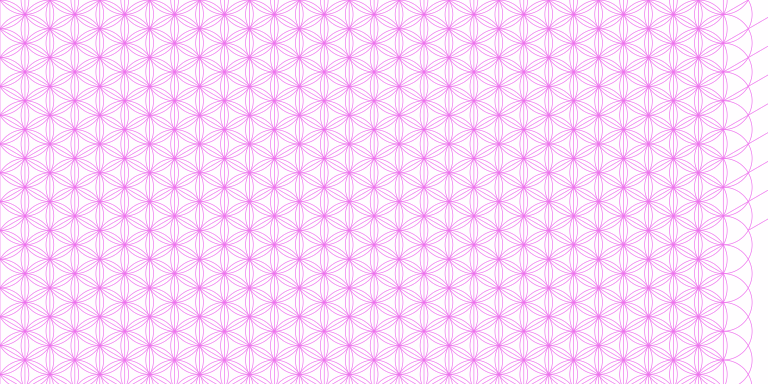
Give the GLSL for this pattern, as a Shadertoy shader.

```glsl
// Overlapping circles on a triangular lattice, threaded by straight lattice lines.
// Circles come from a loop over nearby nodes, lines from three folded distances;
// the coverage of every thin stroke is multiplied into one ink mask.

const float PITCH = 0.075;              // node spacing and circle radius, in canvas heights
const float COLUMN = PITCH * 0.8660254; // spacing of node columns
const float STROKE = 0.0018;            // stroke width
const float LAST_COLUMN = 29.0;         // last column holding circles
const float LOOSE_DEPTH = 0.6;          // rising lines run on to the right above this depth

const vec3 PAPER = vec3(1.0, 0.995, 1.0);
const vec3 INK = vec3(0.93, 0.45, 0.93);

// Share of a pixel left bare by a stroke at the given distance
float bare(float dist, float pixel) {
    float covered = (0.5 * (STROKE + pixel) - abs(dist)) / pixel;
    return 1.0 - clamp(covered, 0.0, min(1.0, STROKE / pixel));
}

// Signed distance to the nearest of evenly spaced parallel lines
float parallelLines(float across, float spacing) {
    return across - spacing * round(across / spacing);
}

// Circles around the nodes near p
float bareOfCircles(vec2 p, float pixel) {
    float left = 1.0;
    float nearest = round(p.x / COLUMN);
    for (int i = -2; i <= 2; i++) {
        float column = nearest + float(i);
        if (column < 0.0 || column > LAST_COLUMN) continue;
        float shift = 0.5 * mod(column, 2.0);
        float middle = round(p.y / PITCH - shift);
        for (int j = -2; j <= 2; j++) {
            vec2 node = vec2(column * COLUMN, (middle + float(j) + shift) * PITCH);
            left *= bare(length(p - node) - PITCH, pixel);
        }
    }
    return left;
}

// Upright, falling and rising lines through the nodes
float bareOfLines(vec2 p, float pixel) {
    float edge = LAST_COLUMN * COLUMN;
    float left = 1.0;
    if (p.x < edge + 0.1 * COLUMN)
        left *= bare(parallelLines(p.x, COLUMN), pixel);
    if (p.x < edge)
        left *= bare(parallelLines(dot(p, vec2(0.5, -0.8660254)), COLUMN), pixel);
    if (p.x < edge || p.y < LOOSE_DEPTH)
        left *= bare(parallelLines(dot(p, vec2(0.5, 0.8660254)), COLUMN), pixel);
    return left;
}

void mainImage(out vec4 fragColor, in vec2 fragCoord) {
    float pixel = 1.0 / iResolution.y;
    // Depth is measured down from the top edge
    vec2 p = vec2(fragCoord.x, iResolution.y - fragCoord.y) * pixel;
    float left = bareOfCircles(p, pixel) * bareOfLines(p, pixel);
    fragColor = vec4(mix(INK, PAPER, left), 1.0);
}
```
